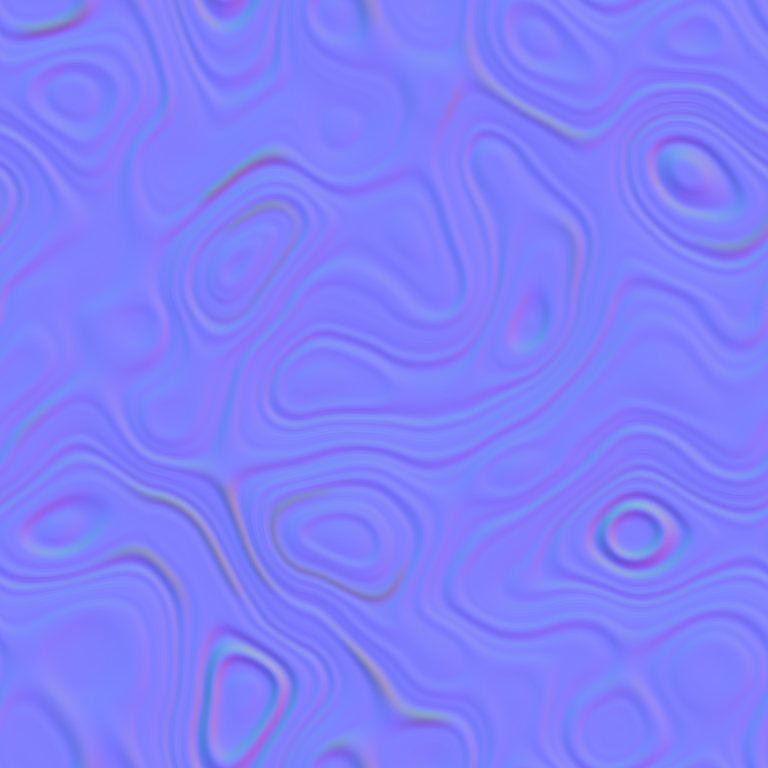
Write a three.js fragment shader that draws this texture map.

```glsl
// Tangent-space normal map of softly terraced contour ripples with a few worn, greyish ridges.
#define CELLS 5.0          // swells across the canvas
#define LEVELS 13.0        // ripple cells per unit of swell
#define RIPPLE 0.0076      // ripple height
#define SWELL 0.0045       // height of the broad swells
#define RIDGE 0.0016       // height of the sharp ridges
#define RIDGE_GAP 4.0      // ripple cells between ridges
#define RIDGE_WIDTH 0.24   // ridge width in ripple cells
#define ROUGHNESS 0.42     // how far ridges shorten the normal
#define WEAR 1.8           // how far slopes shorten the normal
#define SOFTNESS 0.0043    // spacing of the smoothing taps
#define STEP 0.0015        // distance used for slopes

varying vec2 vUv;

float hash(vec2 p) {
  return fract(sin(dot(p, vec2(127.1, 311.7))) * 43758.5453);
}

// Dot product of a random unit gradient with the offset from its lattice point
float corner(vec2 cell, vec2 offset, float cells, float seed) {
  float a = 6.2832 * hash(mod(cell, cells) + seed);
  return dot(vec2(cos(a), sin(a)), offset);
}

// Gradient noise that repeats across the canvas
float tileNoise(vec2 uv, float cells, float seed) {
  vec2 p = uv * cells;
  vec2 i = floor(p);
  vec2 f = p - i;
  vec2 s = f * f * (3.0 - 2.0 * f);
  vec2 e = vec2(1.0, 0.0);
  float low = mix(corner(i, f, cells, seed),
                  corner(i + e.xy, f - e.xy, cells, seed), s.x);
  float high = mix(corner(i + e.yx, f - e.yx, cells, seed),
                   corner(i + e.xx, f - e.xx, cells, seed), s.x);
  return mix(low, high, s.y);
}

// One-dimensional gradient noise, the cross-section of the ripples
float profile(float v, float seed) {
  float i = floor(v);
  float f = v - i;
  float a = (hash(vec2(i, seed)) * 2.0 - 1.0) * f;
  float b = (hash(vec2(i + 1.0, seed)) * 2.0 - 1.0) * (f - 1.0);
  return mix(a, b, f * f * (3.0 - 2.0 * f));
}

// Broad swells, slightly kinked, whose level lines carry all the detail
float swellLevel(vec2 uv) {
  float swell = tileNoise(uv, CELLS, 3.7) + 0.35 * tileNoise(uv, 3.0, 19.3);
  return LEVELS * (swell + 0.1 * tileNoise(uv, 10.0, 27.1));
}

// Thin ridges that fade in and out along their level lines
float ridge(vec2 uv, float level) {
  float d = (fract(level / RIDGE_GAP + 0.35) - 0.5) * RIDGE_GAP / RIDGE_WIDTH;
  float patches = smoothstep(0.05, 0.32, tileNoise(uv, 5.0, 63.4));
  return patches * exp(-0.5 * d * d);
}

float height(vec2 uv) {
  float level = swellLevel(uv);
  float ripples = profile(level, 5.3) + 0.2 * profile(level * 2.1, 8.1);
  return RIPPLE * ripples + SWELL * level / LEVELS + RIDGE * ridge(uv, level);
}

vec3 surfaceNormal(vec2 uv) {
  float h = height(uv);
  float dx = height(uv + vec2(STEP, 0.0)) - h;
  float dy = height(uv + vec2(0.0, STEP)) - h;
  return normalize(vec3(-dx, -dy, STEP));
}

void main() {
  // Average neighbouring normals with a tent filter for soft edges
  vec3 sum = vec3(0.0);
  for (int y = -1; y <= 1; y++) {
    for (int x = -1; x <= 1; x++) {
      vec2 tap = vec2(float(x), float(y));
      float weight = (2.0 - abs(tap.x)) * (2.0 - abs(tap.y));
      sum += weight * surfaceNormal(vUv + tap * SOFTNESS);
    }
  }
  vec3 normal = sum / 16.0;

  // Roughness too fine to resolve shortens the normal on steep ridges
  float level = swellLevel(vUv);
  vec2 rise = vec2(swellLevel(vUv + vec2(STEP, 0.0)),
                   swellLevel(vUv + vec2(0.0, STEP))) - level;
  float steep = smoothstep(15.0, 50.0, length(rise) / STEP);
  normal.z -= 0.01 + min(WEAR * dot(normal.xy, normal.xy), 0.15);
  normal.z -= ROUGHNESS * steep * ridge(vUv, level);
  gl_FragColor = vec4(normal * 0.5 + 0.5, 1.0);
}
```
